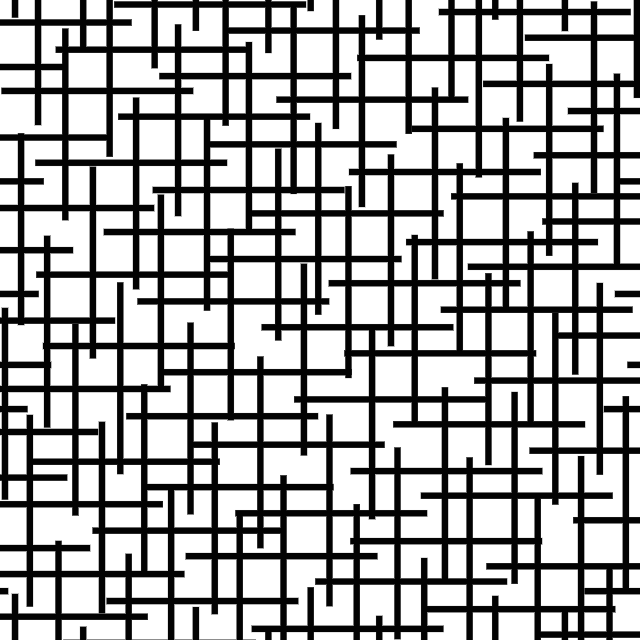
A WebGL 1 fragment shader for this pattern:

```glsl
precision highp float;
// Woven scatter of equal black bars, horizontal and vertical, on white.

uniform vec2 u_resolution;

const vec3 PAPER = vec3(1.0);
const vec3 INK = vec3(0.008);

const float BAR_LENGTH = 0.300;
const float BAR_WIDTH = 0.0101;
const float LANE_PITCH = 0.0137; // distance between neighbouring lanes
const float LANE_PERIOD = 1.20;  // a lane repeats its bar after this length
const float GOLDEN = 0.618034;   // keeps bars of nearby lanes apart

float hash(float n, float seed) {
    return fract(sin(n * 12.9898 + seed * 78.233) * 4375.85);
}

// Signed distance to an axis-aligned box with sharp corners.
float boxDistance(vec2 p, vec2 halfSize) {
    vec2 d = abs(p) - halfSize;
    return max(d.x, d.y);
}

// Distance to the bar of one lane, placed by the golden ratio plus jitter.
float laneDistance(vec2 p, float lane, float seed) {
    float slot = lane * GOLDEN + seed + 0.07 * (hash(lane, seed) - 0.5);
    float shift = 0.5 * (hash(lane, seed + 3.7) - 0.5);
    float along = mod(p.x - fract(slot) * LANE_PERIOD, LANE_PERIOD) - 0.5 * LANE_PERIOD;
    float across = p.y - (lane + 0.5 + shift) * LANE_PITCH;
    return boxDistance(vec2(along, across), 0.5 * vec2(BAR_LENGTH, BAR_WIDTH));
}

// Nearest bar running along x, searched in the closest three lanes.
float barsDistance(vec2 p, float seed) {
    float nearest = 1.0;
    float lane = floor(p.y / LANE_PITCH);
    for (int i = -1; i <= 1; i++) {
        nearest = min(nearest, laneDistance(p, lane + float(i), seed));
    }
    return nearest;
}

void main() {
    float scale = min(u_resolution.x, u_resolution.y);
    vec2 p = gl_FragCoord.xy / scale;

    // The vertical set is the same field with its axes swapped.
    float d = min(barsDistance(p, 0.31), barsDistance(p.yx, 1.83));

    // Edge about one pixel wide.
    float coverage = clamp(0.5 - d * scale / 1.1, 0.0, 1.0);
    gl_FragColor = vec4(mix(PAPER, INK, coverage), 1.0);
}
```
